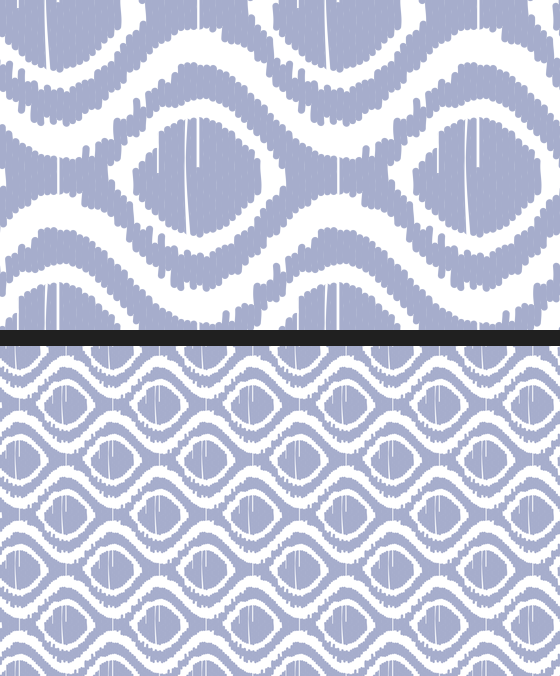
Top, the tile; bottom, the same tile 3 across and 3 down.
This pattern is drawn by a WebGL 2 fragment shader. Its source:

```glsl
#version 300 es
precision highp float;
// Ikat ogee lattice: brushed diamonds inside jagged wavy bands, half-drop repeat, two across and one down.

uniform vec2 u_resolution;
out vec4 outColor;

const vec2 TILE = vec2(384.0, 454.0);   // one repeat; the canvas is two tiles wide
const float STROKES = 44.0;             // vertical brush strokes per repeat

float hash(float i, float salt) {
    return fract(sin(i * 12.9898 + salt * 78.233) * 43758.5453);
}

// Signed jitter in -1..1
float jitter(float i, float salt) {
    return 2.0 * hash(i, salt) - 1.0;
}

// Vertical round-ended stroke centred on x = 0
float stroke(vec2 p, float low, float high, float radius) {
    float reach = max(0.5 * (high - low) - radius, 0.0);
    float y = max(abs(p.y - 0.5 * (low + high)) - reach, 0.0);
    return length(vec2(p.x, y)) - radius;
}

float box(vec2 p, vec2 halfSize) {
    vec2 q = abs(p) - halfSize;
    return max(q.x, q.y);
}

// All strokes of the motif that belong to one column
float column(vec2 p, float index, float pitch) {
    float i = mod(index + 0.5 * STROKES, STROKES) - 0.5 * STROKES;
    float x = (i + 0.5) * pitch;
    float a = abs(x);
    vec2 q = vec2(p.x - (index + 0.5) * pitch, p.y);

    // Rougher brushwork on the left flank, calmer at the joints
    float left = 1.0 - smoothstep(-50.0, 10.0, x);
    float calm = 1.0 - 0.8 * smoothstep(150.0, 172.0, a);
    float roughTop = (2.0 + 10.0 * left) * calm;
    float roughBottom = (5.0 + 8.0 * left) * calm;

    // Outer edges of the band
    float wave = cos(3.14159 * min(abs(x - 5.0 * calm), 185.0) / 185.0);
    float top = 91.0 + 63.0 * wave + roughTop * jitter(i, 1.0) - 5.0 * left * (1.0 - calm);
    float bottom = -91.0 - 65.0 * wave + roughBottom * jitter(i, 2.0);
    if (a > 125.0) return stroke(q, bottom, top, 4.9);

    // Inner edges of the band
    float arch = cos(1.5708 * a / 126.0);
    float innerTop = 106.0 * arch + 0.8 * roughTop * jitter(i, 3.0);
    float innerBottom = -108.0 * arch + 0.8 * roughBottom * jitter(i, 4.0);
    float d = min(stroke(q, innerTop, top, 4.9), stroke(q, bottom, innerBottom, 4.9));

    // Central diamond, with a lower shoulder at its left
    if (a < 87.5) {
        float slope = cos(1.32 * a / 87.0);
        float high = 81.0 * slope - 13.0 * step(x, -53.0) + 2.0 * jitter(i, 5.0);
        float low = -83.0 * slope + 2.5 * jitter(i, 6.0);
        d = min(d, stroke(q, low, high, 4.9));
    }
    return d;
}

// Distance to one motif, centred on its diamond
float motif(vec2 p) {
    p = mod(p + 0.5 * TILE, TILE) - 0.5 * TILE;
    float pitch = TILE.x / STROKES;
    vec2 brushed = p + vec2(0.8 * sin(p.y * 0.12), 0.0);
    float index = floor(brushed.x / pitch);
    float d = 1e3;
    for (float k = -1.0; k <= 1.0; k++) {
        d = min(d, column(brushed, index + k, pitch));
    }

    // Thin gaps: long tapered split, two short notches, and the joint
    float splitX = -13.0 - 3.0 * cos((p.y - 20.0) * 0.02);
    float split = box(p - vec2(splitX, 0.0), vec2(0.8 + 0.018 * abs(p.y - 25.0), 90.0));
    float notch = box(p - vec2(1.5, 52.0), vec2(1.9, 40.0));
    float shoulder = box(p - vec2(-53.5, 33.0), vec2(1.2, 29.0));
    float joint = box(p - vec2(-190.0, 0.0), vec2(1.6, 50.0));
    return max(d, -min(min(split, notch), min(shoulder, joint)));
}

void main() {
    vec2 canvas = vec2(2.0, 1.0) * TILE;
    vec2 p = gl_FragCoord.xy / u_resolution * canvas - vec2(270.0, 212.0);
    float d = min(motif(p), motif(p - 0.5 * TILE));

    float soft = 0.7 * canvas.x / u_resolution.x;
    vec3 periwinkle = vec3(0.65, 0.68, 0.80);
    outColor = vec4(mix(periwinkle, vec3(1.0), smoothstep(-soft, soft, d)), 1.0);
}
```
